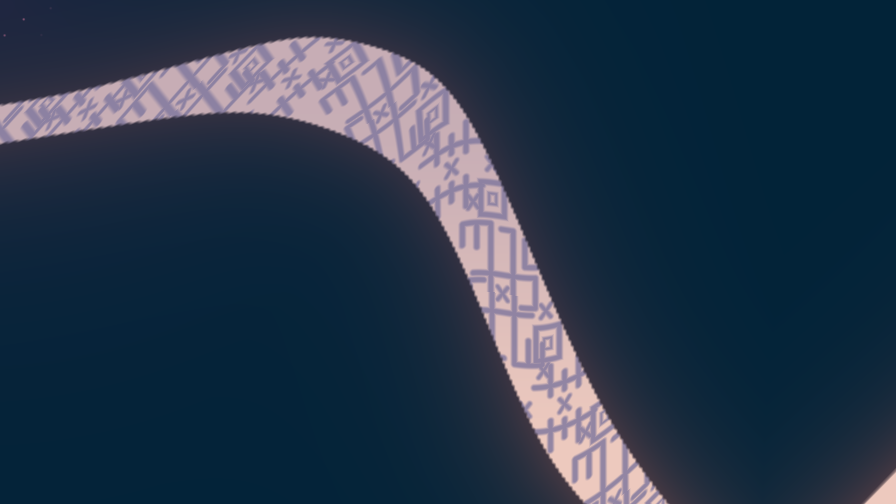
Reproduce this background procedurally as a Shadertoy shader.

```glsl
// A pale patterned ribbon winding down across a dark navy field with a soft glow.

// Smooth bend: zero left of c, unit slope right of it
float ramp(float x, float c, float w) { return w * log(1.0 + exp((x - c) / w)); }

// Heights of the ribbon's edges, measured downwards from the top
float upperEdge(float x) {
    return 0.209 - 0.17 * x - 0.1 * ramp(x, 0.162, 0.035) + 0.54 * ramp(x, 0.625, 0.0463)
        + 2.3 * ramp(x, 0.91, 0.0463) - 1.45 * ramp(x, 1.192, 0.0579);
}
float lowerEdge(float x) {
    return 0.285 - 0.16 * x + 0.56 * ramp(x, 0.532, 0.0694)
        + 2.46 * ramp(x, 0.861, 0.0509) - 1.9 * ramp(x, 1.065, 0.0417);
}

float segment(vec2 p, vec2 a, vec2 b) {
    vec2 ap = p - a, ab = b - a;
    return length(ap - ab * clamp(dot(ap, ab) / dot(ab, ab), 0.0, 1.0));
}
float across(vec2 p, float y, float x0, float x1) { return segment(p, vec2(x0, y), vec2(x1, y)); }
float upright(vec2 p, float x, float y0, float y1) { return segment(p, vec2(x, y0), vec2(x, y1)); }

float smallCross(vec2 p) {
    p = abs(p);
    return segment(p, vec2(0.0), vec2(0.42, 0.55)) + 0.06;
}
float nestedSquare(vec2 p) {
    p = abs(p);
    float outer = abs(max(p.x - 1.0, p.y - 1.4));
    float inner = abs(max(p.x - 0.3, p.y - 0.45)) + 0.12;
    return min(outer, inner);
}

// Lattice of bars with crosses around it
float lattice(vec2 p) {
    vec2 s = p.y < 0.0 ? -p : p;
    vec2 m = abs(p);
    float d = across(m, 1.9, 0.0, 2.6);
    d = min(d, upright(m, 1.2, 1.1, 3.6));
    d = min(d, upright(m, 0.0, 1.3, 2.8));
    d = min(d, smallCross(p));
    d = min(d, smallCross(m - vec2(3.4, 0.0)));
    return min(d, smallCross(s - vec2(1.8, 3.3)));
}

// Combs and hooks, symmetric under a half turn
float hooks(vec2 p) {
    vec2 s = p.y > 0.0 ? -p : p;
    float d = across(s, -5.9, -3.4, -1.0);
    d = min(d, upright(s, -3.4, -5.9, -4.1));
    d = min(d, upright(s, -2.2, -5.7, -3.8));
    d = min(d, upright(s, -1.0, -5.9, 0.0));
    d = min(d, across(s, -5.5, -0.1, 0.9));
    d = min(d, upright(s, 0.9, -5.5, 0.0));
    d = min(d, across(s, -1.6, -2.5, 2.8));
    d = min(d, upright(s, 2.8, -1.6, 0.0));
    d = min(d, upright(s, -2.8, -1.0, 0.0));
    d = min(d, across(s, -1.0, -2.8, -1.6));
    d = min(d, upright(s, 1.9, -4.8, -2.5));
    d = min(d, across(s, -2.5, 1.9, 2.9));
    return min(d, smallCross(p));
}

float motif(vec2 p) {
    float d = min(lattice(p), hooks(p - vec2(4.3, 11.0)));
    d = min(d, nestedSquare(p - vec2(-1.45, -5.6)));
    d = min(d, nestedSquare(p - vec2(3.45, 3.0)));
    return min(d, smallCross(p - vec2(8.0, 12.3)));
}

// Ink coverage, with the motif repeated along the ribbon
float ink(vec2 q) {
    vec2 period = vec2(9.6, 20.7);
    float along = 2.47 * (q.x - 0.898) + 2.03 * (ramp(q.x, 0.794, 0.046) - 0.104);
    float offset = q.y - 0.5 * (upperEdge(q.x) + lowerEdge(q.x));
    vec2 skew = mix(vec2(-0.377, 1.26), vec2(0.0, 1.0), smoothstep(0.65, 0.9, q.x));
    vec2 p = along * period + 43.2 * offset * skew;
    p -= floor(p.y / period.y) * period;
    float d = min(motif(p), motif(p - period));
    return 1.0 - smoothstep(0.1, 0.42, d);
}

float hash(vec2 p) { return fract(sin(dot(p, vec2(127.1, 311.7))) * 43758.5); }

void mainImage(out vec4 fragColor, in vec2 fragCoord) {
    vec2 q = fragCoord / iResolution.y;
    q.y = 1.0 - q.y;

    // Signed depth inside the ribbon, and inside its return at the lower right
    float top = upperEdge(q.x), bottom = lowerEdge(q.x);
    float topSlope = (upperEdge(q.x + 0.002) - top) / 0.002;
    float bottomSlope = (lowerEdge(q.x + 0.002) - bottom) / 0.002;
    float depth = min((q.y - top) / length(vec2(1.0, topSlope)),
                      (bottom - q.y) / length(vec2(1.0, bottomSlope)));
    float corner = dot(q - vec2(1.778, 0.933), vec2(0.717, 0.697));

    // Distance to the edges for the glow
    float away = max(-corner, 0.0);
    for (int i = 0; i < 32; i++) {
        float x0 = -0.1 + 0.05 * float(i), x1 = x0 + 0.05;
        away = min(away, segment(q, vec2(x0, upperEdge(x0)), vec2(x1, upperEdge(x1))));
        away = min(away, segment(q, vec2(x0, lowerEdge(x0)), vec2(x1, lowerEdge(x1))));
    }
    vec3 color = mix(vec3(0.005, 0.137, 0.22), vec3(0.11, 0.14, 0.25), exp(-2.5 * length(q)));
    vec3 glow = mix(vec3(0.2, 0.19, 0.255), vec3(0.27, 0.22, 0.26), smoothstep(0.5, 1.0, q.y));
    color = mix(color, glow, exp(-away / 0.11));

    // Faint sparks in the upper left corner
    vec2 cell = floor(q / 0.03);
    vec2 spot = (cell + 0.25 + 0.5 * vec2(hash(cell), hash(cell + 7.0))) * 0.03;
    float spark = step(0.6, hash(cell + 3.0)) * smoothstep(0.13, 0.03, length(q));
    color += spark * vec3(0.5, 0.22, 0.25) * smoothstep(0.004, 0.0, length(q - spot));

    // Paper and ink, with a slightly frayed edge
    vec3 paper = mix(vec3(0.78, 0.68, 0.71), vec3(0.93, 0.79, 0.745), smoothstep(0.2, 0.95, q.y));
    paper = mix(paper, vec3(0.51, 0.475, 0.62), 0.85 * ink(q));
    float body = max(depth, corner) + 0.001 * sin(400.0 * (q.x + q.y));
    color = mix(color, paper, smoothstep(-0.004, 0.004, body));
    fragColor = vec4(color, 1.0);
}
```
